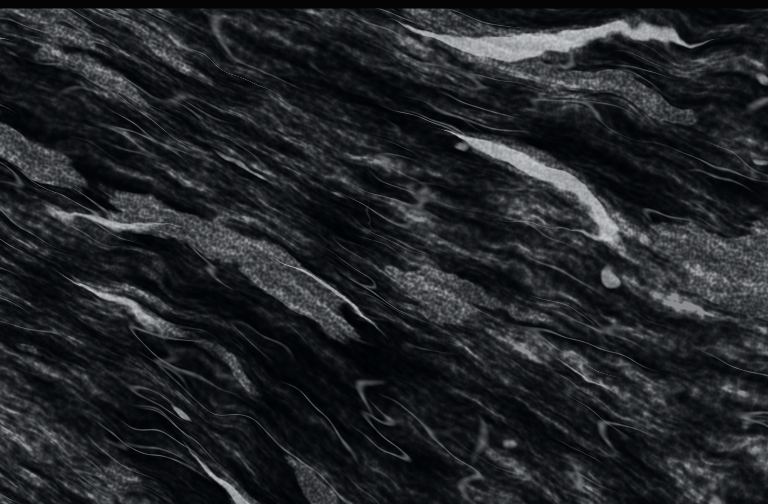
A WebGL 2 fragment shader for this texture:

```glsl
#version 300 es
precision highp float;
// Polished black stone with slanting grey lenses, fine streaks and white veins.

#define FLOW_ANGLE 0.46     // downward tilt of the grain, radians
#define FLOW_FAN 0.28       // how much the grain spreads to the right
#define FOLD_DEPTH 0.035    // strength of local folds
#define BASE_TONE 0.080     // median brightness of the dark ground
#define GROUND_CONTRAST 2.6 // exponent on the ground streaks
#define LENS_LEVEL 0.56     // higher means fewer grey lenses
#define LENS_TONE 0.30
#define VEIN_WIDTH 0.16
#define VEIN_TONE 0.66
#define FILAMENT_TONE 0.42
#define TINT vec3(-0.009, 0.0, 0.012)
#define TOP_EDGE 0.983      // height where the dark border starts

uniform vec2 u_resolution;
out vec4 fragColor;

// Unit gradient for a lattice point
vec2 gradientAt(vec2 cell) {
    uvec2 c = uvec2(ivec2(cell) + 32768);
    uint h = c.x * 1597334677u ^ c.y * 3812015801u;
    h = (h ^ (h >> 15)) * 2246822519u;
    h = (h ^ (h >> 13)) * 3266489917u;
    h ^= h >> 16;
    float angle = float(h & 65535u) * (6.28319 / 65536.0);
    return vec2(cos(angle), sin(angle));
}

// Gradient noise, roughly -1 to 1
float noise(vec2 p) {
    vec2 i = floor(p), f = p - i;
    vec2 u = f * f * f * (f * (f * 6.0 - 15.0) + 10.0);
    vec2 e = vec2(1.0, 0.0);
    float low = mix(dot(gradientAt(i), f), dot(gradientAt(i + e.xy), f - e.xy), u.x);
    float high = mix(dot(gradientAt(i + e.yx), f - e.yx), dot(gradientAt(i + e.xx), f - e.xx), u.x);
    return 1.6 * mix(low, high, u.y);
}

float fbm(vec2 p) {
    float sum = 0.0, amp = 1.0;
    for (int i = 0; i < 3; i++) {
        sum += amp * noise(p);
        p = p * 2.03 + vec2(17.3, 9.1);
        amp *= 0.5;
    }
    return sum;
}

// Coordinates along (x) and across (y) the bent, folded grain
vec2 flowCoords(vec2 p) {
    float c = cos(FLOW_ANGLE), s = sin(FLOW_ANGLE);
    vec2 q = vec2(c * p.x - s * p.y, s * p.x + c * p.y);
    q.y *= 1.0 - FLOW_FAN * q.x;
    q.y += 0.05 * noise(q * vec2(1.7, 2.6) + 3.7);
    float folded = smoothstep(-0.1, 0.6, noise(p * 2.2 + 21.4));
    q.y += FOLD_DEPTH * folded * noise(q * vec2(6.0, 8.0) + 40.2);
    q.y += 0.007 * noise(q * vec2(13.0, 20.0) + 11.6);
    return q;
}

void main() {
    vec2 p = (gl_FragCoord.xy - 0.5 * u_resolution) / u_resolution.y;
    vec2 q = flowCoords(p);

    // Shared detail: mineral grain, flakes and drawn-out streaks
    float grain = noise(p * 150.0);
    float flakes = noise(q * vec2(58.0, 115.0) + 5.3);
    float streaks = fbm(q * vec2(6.0, 42.0) + 60.1);
    float rough = fbm(q * vec2(13.0, 30.0) + 33.8);

    // Dark ground, calm in some bands and busy in others
    float activity = fbm(q * vec2(1.3, 5.5) + 81.5);
    float ground = 0.50 * streaks + 0.48 * activity + 0.27 * flakes + 0.10 * grain;
    float tone = min(BASE_TONE * exp(GROUND_CONTRAST * ground), 0.55);

    // Thin light filaments in two sizes
    for (int i = 0; i < 2; i++) {
        float k = float(i);
        vec2 shift = vec2(12.7, 47.3) * (k + 1.0);
        float ridge = abs(noise(q * vec2(2.4 + 2.0 * k, 15.0 + 15.0 * k) + shift));
        float present = smoothstep(0.05, 0.6, noise(q * vec2(4.0, 10.0) + shift.yx));
        float line = smoothstep(0.06 + 0.04 * k, 0.0, ridge) * present;
        tone = mix(tone, FILAMENT_TONE + 0.12 * flakes, 0.75 * line);
    }

    // Tapering vein around the zero line of a long, slow field
    float field = abs(noise(q * vec2(1.0, 4.2) + 7.9) + 0.035 * rough);
    float width = VEIN_WIDTH * (noise(q * vec2(2.3, 4.0) + 95.4) - 0.06);

    // Granular grey lenses, and a grey halo beside the veins
    float body = fbm(q * vec2(1.5, 6.5) + 28.6) + 0.16 * rough;
    float lens = smoothstep(LENS_LEVEL - 0.06, LENS_LEVEL + 0.08, body);
    float halo = smoothstep(0.0, 0.08, 2.6 * width - field + 0.03 * streaks);
    float lensTone = LENS_TONE * exp(0.45 * streaks + 0.40 * flakes + 0.45 * grain);
    tone = mix(tone, min(lensTone, 0.62), max(lens, 0.8 * halo) * 0.92);

    // White veins and a few small clots
    float vein = smoothstep(-0.015, 0.02, width - field);
    float clot = smoothstep(0.80, 0.92, noise(q * vec2(8.0, 17.0) + 71.2) + 0.12 * rough);
    float veinTone = VEIN_TONE + 0.07 * grain + 0.08 * streaks + 0.05 * flakes;
    tone = mix(tone, veinTone, max(vein, 0.8 * clot));

    // Dark border along the top
    float soft = 1.0 / u_resolution.y;
    float border = smoothstep(TOP_EDGE - soft, TOP_EDGE + soft, p.y + 0.5);
    tone = mix(tone, 0.015, border);

    fragColor = vec4(clamp(tone + TINT * (1.0 - border), 0.0, 1.0), 1.0);
}
```
